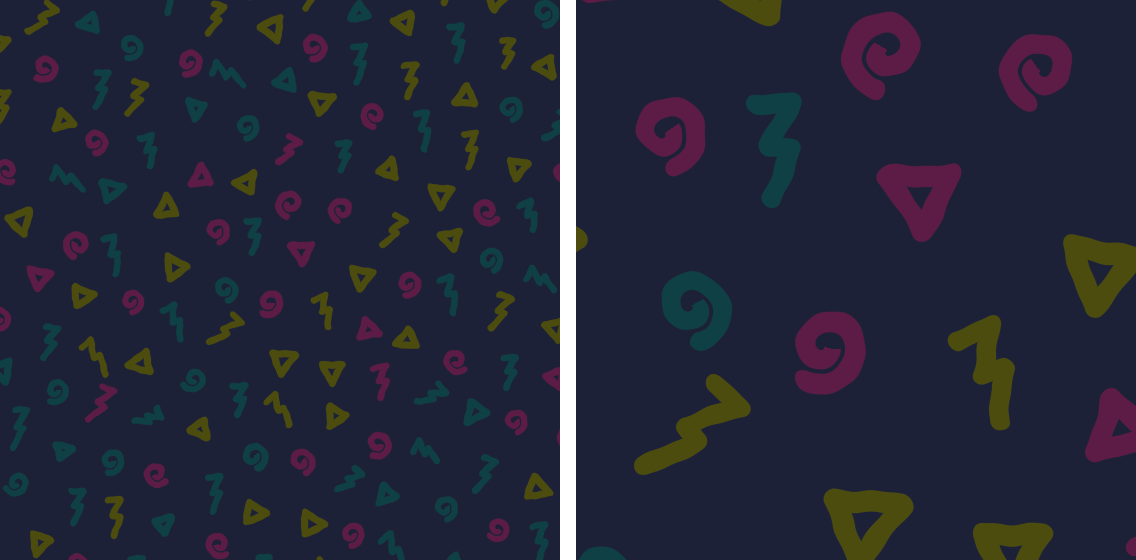
Left: the whole. Right: its middle third, enlarged.
Give the GLSL for this pattern, as a WebGL 1 fragment shader.

```glsl
precision highp float;
// Scattered confetti of rounded triangles, zigzags and curls on dark navy.
// A jittered brick grid holds one motif per cell; each is a stroked distance
// function, slightly warped by layered sines for a hand-drawn outline.

uniform vec2 u_resolution;

const float TAU = 6.2831853;
const float CELLS = 11.0;       // cells across the canvas
const float GRID_ANGLE = 0.3;   // hides the rows of the grid
const float JITTER = 0.32;

const vec3 NAVY = vec3(0.113, 0.130, 0.220);
const vec3 OLIVE = vec3(0.300, 0.300, 0.060);
const vec3 TEAL = vec3(0.060, 0.250, 0.270);
const vec3 MAGENTA = vec3(0.360, 0.110, 0.270);

float hash(vec2 cell, float salt) {
  vec3 q = fract(vec3(cell, salt) * vec3(0.1031, 0.1130, 0.1369) + 0.37);
  q += dot(q, q.yzx + 33.33);
  return fract((q.x + q.y) * q.z * 7.13);
}

vec2 rotate(vec2 p, float angle) {
  float c = cos(angle), s = sin(angle);
  return vec2(c * p.x - s * p.y, s * p.x + c * p.y);
}

vec2 wobble(vec2 p, float seed) {
  return p + 0.008 * sin(p.yx * 15.0 + seed * TAU)
           + 0.004 * sin(p.yx * 31.0 - seed * 17.0);
}

float segment(vec2 p, vec2 a, vec2 b) {
  vec2 ab = b - a;
  return length(p - a - ab * clamp(dot(p - a, ab) / dot(ab, ab), 0.0, 1.0));
}

vec2 corner(vec2 cell, float k, float radius) {
  float angle = TAU * k / 3.0 + 0.3 * (hash(cell, 20.0 + k) - 0.5);
  return radius * mix(0.9, 1.1, hash(cell, 30.0 + k)) * vec2(cos(angle), sin(angle));
}

float triangle(vec2 p, vec2 cell, float radius) {
  vec2 a = corner(cell, 0.0, radius);
  vec2 b = corner(cell, 1.0, radius);
  vec2 c = corner(cell, 2.0, radius);
  return min(segment(p, a, b), min(segment(p, b, c), segment(p, c, a)));
}

float zigzag(vec2 p, vec2 size) {
  vec2 a = vec2(-0.10, 0.32) * size;
  vec2 b = vec2(0.13, 0.33) * size;
  vec2 c = vec2(-0.04, 0.03) * size;
  vec2 d = vec2(0.10, 0.01) * size;
  vec2 e = vec2(-0.05, -0.33) * size;
  return min(min(segment(p, a, b), segment(p, b, c)),
             min(segment(p, c, d), segment(p, d, e)));
}

// Archimedean spiral; clamping the angle gives it round ends.
float curl(vec2 p, float inner, float pitch, float turns) {
  float angle = mod(atan(p.y, p.x), TAU);
  float d = 10.0;
  for (int k = 0; k < 2; k++) {
    float t = clamp(angle + TAU * float(k), 0.0, turns * TAU);
    float r = inner + pitch * t / TAU;
    d = min(d, length(p - r * vec2(cos(t), sin(t))));
  }
  return d;
}

// Signed distance in rgb-a order: motif colour, then distance.
vec4 motif(vec2 p, vec2 cell) {
  float pick = fract(dot(cell, vec2(0.7549, 0.5698)) + 0.2 * hash(cell, 1.0));
  float turn = 2.0 * hash(cell, 2.0) - 1.0;
  float scale = hash(cell, 3.0);
  p = wobble(p, hash(cell, 4.0));

  if (pick < 0.365) {
    vec3 colour = pick < 0.24 ? OLIVE : (pick < 0.32 ? TEAL : MAGENTA);
    float radius = mix(0.20, 0.25, scale) + (pick < 0.24 ? 0.015 : -0.015);
    return vec4(colour, triangle(rotate(p, turn * TAU), cell, radius) - 0.070);
  }
  if (pick < 0.73) {
    vec3 colour = pick < 0.47 ? OLIVE : (pick < 0.71 ? TEAL : MAGENTA);
    vec2 size = vec2(mix(0.9, 1.1, hash(cell, 5.0)), mix(0.75, 1.15, scale));
    return vec4(colour, zigzag(rotate(p, 1.2 * turn * abs(turn)), size) - 0.064);
  }
  vec3 colour = pick < 0.96 ? MAGENTA : TEAL;
  float side = hash(cell, 6.0) < 0.65 ? 1.0 : -1.0;
  p = rotate(p, 0.8 * turn) * vec2(side, -1.0);
  return vec4(colour, curl(p / mix(0.92, 1.08, scale), 0.04, 0.155, 1.3) - 0.064);
}

void main() {
  float shortSide = min(u_resolution.x, u_resolution.y);
  float pixel = CELLS / shortSide;
  vec2 q = rotate(gl_FragCoord.xy / shortSide * CELLS, GRID_ANGLE);
  vec3 colour = NAVY;

  // Visit the neighbouring cells of the brick grid.
  for (int j = -1; j <= 1; j++) {
    float row = floor(q.y) + float(j);
    float shift = 0.5 * mod(row, 2.0);
    for (int i = -1; i <= 1; i++) {
      vec2 cell = vec2(floor(q.x - shift) + float(i), row);
      vec2 offset = JITTER * (vec2(hash(cell, 7.0), hash(cell, 8.0)) - 0.5);
      vec2 centre = cell + vec2(shift, 0.0) + 0.5 + offset;
      vec4 shape = motif(rotate(q - centre, -GRID_ANGLE), cell);
      colour = mix(colour, shape.rgb, smoothstep(0.7, -0.7, shape.a / pixel));
    }
  }
  gl_FragColor = vec4(colour, 1.0);
}
```
